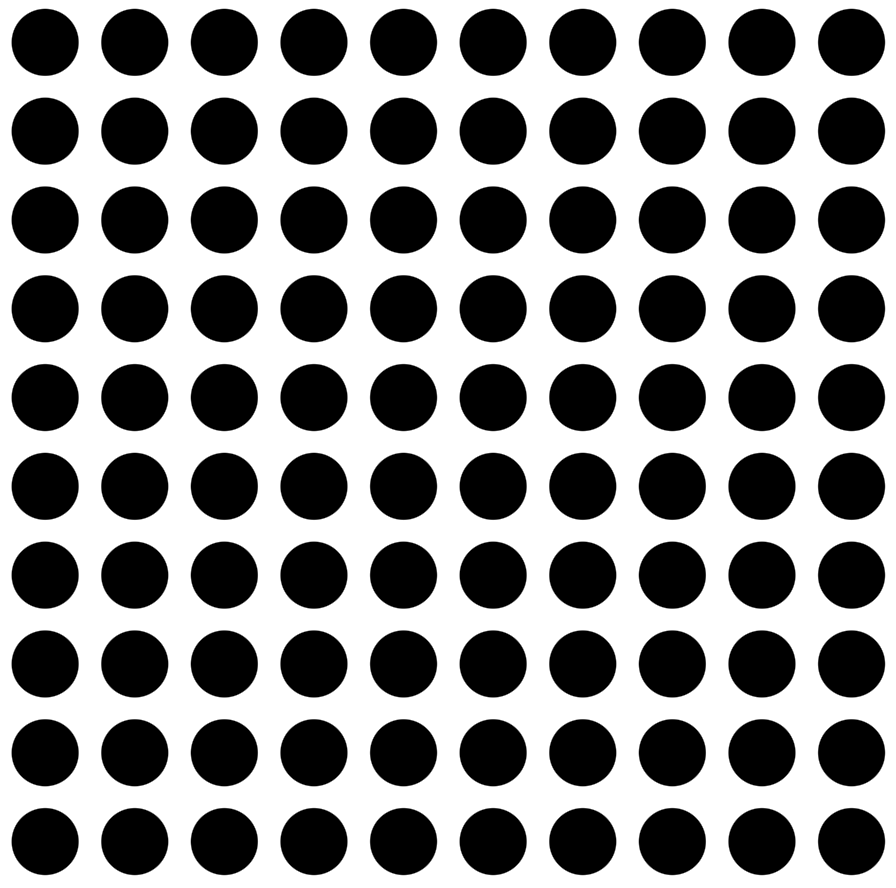
This pattern is drawn by a Shadertoy shader. Its source:

```glsl
// Draws a square grid of round black dots on white, ten across and ten down.

const vec2 REPEATS = vec2(10.0);
const vec2 GRID_SHIFT = vec2(0.0004, 0.0023); // in canvas widths and heights
const float DOT_RADIUS = 0.0374;              // in canvas widths
const vec3 PAPER = vec3(1.0);
const vec3 INK = vec3(0.0);

// Position relative to the centre of the nearest cell, in cells
vec2 cellPosition(vec2 uv, vec2 repeats, vec2 shift) {
    return fract((uv - shift) * repeats) - 0.5;
}

float circleDistance(vec2 p, float radius) {
    return length(p) - radius;
}

// Coverage of a shape with an edge softened over the given width
float coverage(float dist, float edge) {
    return clamp(0.5 - dist / edge, 0.0, 1.0);
}

void mainImage(out vec4 fragColor, in vec2 fragCoord) {
    vec2 uv = fragCoord / iResolution.xy;
    float pixel = 1.0 / iResolution.x;

    // Cell size in canvas widths keeps the dots round
    vec2 cellSize = iResolution.xy * pixel / REPEATS;
    vec2 p = cellPosition(uv, REPEATS, GRID_SHIFT) * cellSize;

    float dots = coverage(circleDistance(p, DOT_RADIUS), 1.3 * pixel);
    fragColor = vec4(mix(PAPER, INK, dots), 1.0);
}
```
